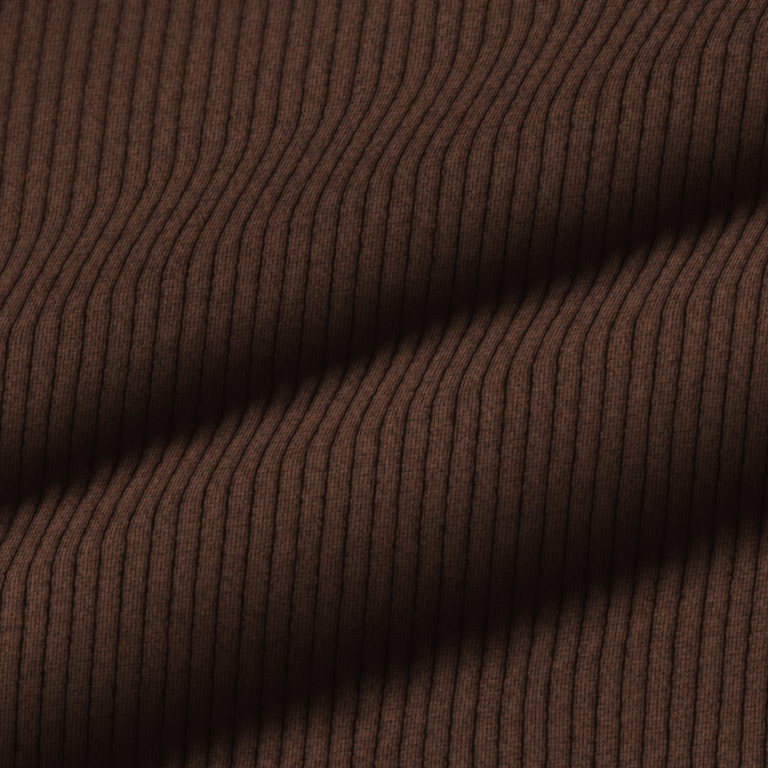
Give the GLSL for this texture, as a WebGL 2 fragment shader.

```glsl
#version 300 es
precision highp float;
// Dark brown ribbed knit cloth with soft diagonal folds.

#define RIBS 31.5          // ribs per canvas width, before bending
#define WALES 6.0          // stitch columns per rib
#define COURSES 185.0      // stitch rows per canvas height
#define LEAN 0.145         // sideways drift of the ribs going down
#define FOLD_SLOPE 0.40    // tilt of the folds
#define GROOVE_WIDTH 0.070 // half width of a groove, in ribs
#define GROOVE_DEPTH 0.62
#define STITCH_DEPTH 0.27
#define GRAIN 0.40
#define SHADOW vec3(0.042, 0.022, 0.015)
#define CLOTH vec3(0.284, 0.190, 0.154)

uniform vec2 u_resolution;
out vec4 fragColor;

float hash(vec2 p) {
  return fract(sin(dot(p, vec2(127.1, 311.7))) * 43758.5453);
}

float noise(vec2 p) {
  vec2 i = floor(p), f = fract(p);
  f = f * f * (3.0 - 2.0 * f);
  return mix(mix(hash(i), hash(i + vec2(1, 0)), f.x),
             mix(hash(i + vec2(0, 1)), hash(i + vec2(1, 1)), f.x), f.y);
}

// Shadow that gathers slowly up to an edge, then ends over a short lip.
float foldShadow(float v, float edge, float reach, float lip) {
  float gather = pow(smoothstep(edge - reach, edge, v), 1.5);
  return gather * (1.0 - smoothstep(edge, edge + lip, v));
}

// Sideways shift of the ribs where the cloth rolls over each fold.
float foldBend(float v) {
  return 0.060 * smoothstep(0.30, 0.45, v)
       + 0.044 * smoothstep(0.650, 0.765, v)
       + 0.006 * smoothstep(1.06, 1.20, v);
}

// Interlocking chevron stitches in wale and course coordinates.
float stitches(float wale, float course) {
  float across = abs(fract(wale) - 0.5) * 2.0;
  float chevron = 0.5 + 0.5 * cos(6.2832 * (course + 0.45 * across));
  float column = smoothstep(1.0, 0.35, across);
  float fade = 1.0 - smoothstep(0.45, 0.95, max(fwidth(wale), fwidth(course)));
  return (0.65 * column + 0.35 * chevron - 0.55) * fade;
}

void main() {
  vec2 p = gl_FragCoord.xy / u_resolution.y;
  float down = 1.0 - p.y;

  // Position across the folds, slightly uneven
  float v = down + FOLD_SLOPE * p.x;
  v += 0.016 * (noise(p * 3.5 + 4.0) - 0.5);

  // Rib coordinate follows the draped surface
  float drift = LEAN * down * (1.0 - 0.3 * down);
  float rib = RIBS * (p.x + drift + foldBend(v));
  rib += 0.12 * (noise(p * vec2(14.0, 9.0)) - 0.5);
  float ribEdge = rib + 0.10 * (noise(p * 170.0) - 0.5);
  float side = fract(ribEdge) - 0.5;
  float grooveDist = 0.5 - abs(side);
  float crown = smoothstep(0.0, 0.40, grooveDist);

  // Fold shading, its edge broken by the raised ribs
  float lit = v + 0.008 * (crown - 0.6) + 0.012 * (noise(p * 30.0) - 0.5);
  float deep = max(foldShadow(lit, 0.648, 0.20, 0.055),
                   foldShadow(lit, 1.055, 0.29, 0.090));
  float tone = 0.95 - 0.10 * smoothstep(0.30, 0.50, v);
  tone += 0.12 * smoothstep(0.66, 0.72, v) * (1.0 - smoothstep(0.73, 0.90, v));
  tone -= 0.09 * (1.0 - smoothstep(0.0, 0.22, v));
  tone += 0.08 * (noise(p * 4.0 + 9.0) - 0.5);
  tone *= 1.0 - 0.86 * deep;

  // Rounded ribs with narrow grooves, softer toward the far top
  float focus = smoothstep(0.05, 0.45, v);
  float soft = mix(0.11, 0.045, focus) + fwidth(rib) * 0.35;
  float groove = 1.0 - smoothstep(GROOVE_WIDTH - soft, GROOVE_WIDTH + soft, grooveDist);
  float roundness = 0.90 + 0.22 * crown - 0.22 * side;
  float fray = 0.75 + 0.5 * noise(p * vec2(90.0, 130.0) + 7.0);
  float cut = GROOVE_DEPTH * mix(0.65, 1.0, focus) * fray;
  tone *= roundness * (1.0 - cut * groove);

  // Knit stitches and fibre variation
  float wale = rib * WALES;
  float course = COURSES * (down + 0.10 * p.x);
  float knit = stitches(wale, course) * mix(0.5, 1.0, focus);
  float fibre = hash(floor(vec2(wale * 1.5, course * 1.4))) - 0.5;
  float fuzz = noise(p * vec2(240.0, 150.0)) - 0.5;
  float grain = GRAIN * mix(0.65, 1.0, focus) * (fibre + 0.7 * fuzz);
  tone *= 1.0 + 2.0 * STITCH_DEPTH * knit + grain;

  // Faint warm and cool drift in the dye
  vec3 color = mix(SHADOW, CLOTH, tone);
  color *= 1.0 + vec3(0.04, 0.0, -0.04) * (noise(p * 40.0) - 0.5);
  fragColor = vec4(clamp(color, 0.0, 1.0), 1.0);
}
```
